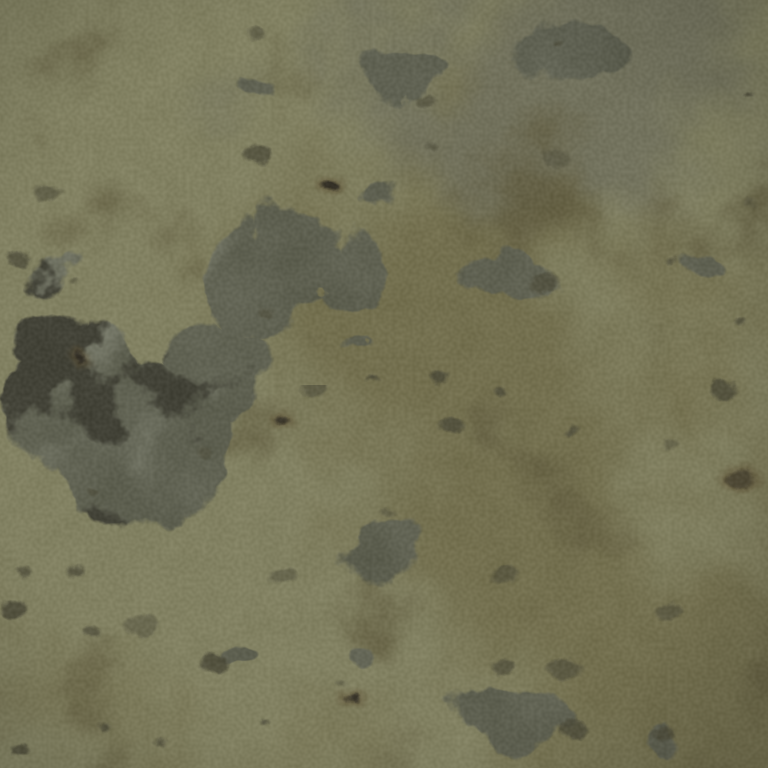
Give the GLSL for this texture, as a WebGL 2 fragment shader.

```glsl
#version 300 es
precision highp float;
// Weathered olive plaster with flaked grey patches, dark specks and brown stains.

uniform vec2 u_resolution;
out vec4 fragColor;

vec2 hash2(vec2 p) {
  vec3 q = fract(vec3(p.xyx) * vec3(0.1031, 0.1030, 0.0973));
  q += dot(q, q.yzx + 33.33);
  return fract((q.xx + q.yz) * q.zy);
}

vec2 gradientAt(vec2 cell) {
  float angle = 6.2832 * hash2(cell).x;
  return vec2(cos(angle), sin(angle));
}

// Gradient noise, roughly -0.7 to 0.7
float noise(vec2 p) {
  vec2 i = floor(p), f = fract(p);
  vec2 u = f * f * f * (f * (f * 6.0 - 15.0) + 10.0);
  vec2 e = vec2(1.0, 0.0);
  float low = mix(dot(gradientAt(i), f), dot(gradientAt(i + e.xy), f - e.xy), u.x);
  float high = mix(dot(gradientAt(i + e.yx), f - e.yx), dot(gradientAt(i + e.xx), f - e.xx), u.x);
  return mix(low, high, u.y);
}

float fbm(vec2 p) {
  float sum = 0.0, amplitude = 1.0;
  for (int i = 0; i < 5; i++) {
    sum += amplitude * noise(p);
    p = mat2(1.6, 1.2, -1.2, 1.6) * p + 17.3;
    amplitude *= 0.5;
  }
  return sum;
}

// Distance to the nearest random flattened spot (x) and its strength (y)
vec2 scatter(vec2 p, float cells, float density, vec2 radii, float seed) {
  vec2 nearest = vec2(1.0, 0.0);
  vec2 base = floor(p * cells);
  for (int y = -1; y <= 1; y++) {
    for (int x = -1; x <= 1; x++) {
      vec2 cell = base + vec2(x, y);
      vec2 pick = hash2(cell + seed);
      vec2 center = cell + 0.2 + 0.6 * hash2(cell + seed + 71.0);
      float radius = mix(radii.x, radii.y, pick.y * pick.y);
      vec2 offset = (p * cells - center) * vec2(0.8, 1.2);
      float d = (length(offset) - radius) / cells;
      if (pick.x < density && d < nearest.x) nearest = vec2(d, 0.5 + 0.5 * hash2(cell + seed + 13.0).x);
    }
  }
  return nearest;
}

// Overlapping discs forming the large flaked area, left of centre
float flakes(vec2 p) {
  float d = 1.0;
  for (int i = 0; i < 8; i++) {
    float k = float(i);
    vec2 center = vec2(0.05 + 0.48 * fract(k * 0.618), 0.55 + 0.13 * sin(k * 2.4));
    d = min(d, length((p - center) * vec2(1.1, 0.9)) - 0.05 - 0.05 * fract(k * 0.37));
  }
  return d;
}

float cover(float d, float softness) {
  return 1.0 - smoothstep(-softness, softness, d);
}

void main() {
  vec2 p = gl_FragCoord.xy / u_resolution;

  // Plaster ground: pale olive drifting to ochre
  float drift = fbm(p * 2.5 + 3.0) + 0.7 * (p.x - 0.5) - 0.35 * (p.y - 0.5);
  vec3 color = mix(vec3(0.51, 0.507, 0.385), vec3(0.455, 0.44, 0.312), smoothstep(-0.2, 0.5, drift));

  // Grey haze at the upper right, and brown stains
  float haze = 0.5 + 0.6 * fbm(p * 3.0 + 9.0) - 1.3 * length((p - vec2(0.72, 0.92)) * vec2(0.9, 1.2));
  color = mix(color, vec3(0.445, 0.445, 0.37), 0.85 * smoothstep(0.05, 0.5, haze));
  float stain = fbm(p * 5.0 + 20.0) + 0.35 * (p.x - 0.4);
  color = mix(color, vec3(0.38, 0.36, 0.25), 0.75 * smoothstep(0.2, 0.75, stain));

  // Ragged grey patches with a few small holes
  vec2 bend = vec2(fbm(p * 5.0 + 40.0), fbm(p * 5.0 + 60.0));
  vec2 warped = p + 0.055 * bend;
  vec2 islands = scatter(warped, 5.0, 0.28, vec2(0.07, 0.27), 5.0);
  float d = min(flakes(warped), islands.x) + 0.015 * fbm(p * 16.0);
  float patches = cover(d, 0.004) * (1.0 - smoothstep(0.6, 0.7, fbm(p * 12.0 + 90.0)));
  vec3 grey = vec3(0.37, 0.378, 0.32) + 0.035 * fbm(p * 9.0 + 30.0);
  float pale = 0.25 + 0.5 * fbm(p * 8.0 + 80.0) - length(p - vec2(0.05, 0.62));
  grey = mix(grey, vec3(0.48, 0.49, 0.43), 0.8 * smoothstep(0.05, 0.4, pale));
  float deep = 0.16 + 0.35 * fbm(p * 9.0 + 55.0) - 1.1 * length(p - vec2(0.05, 0.5));
  grey = mix(grey, vec3(0.25, 0.25, 0.21), smoothstep(0.0, 0.07, deep));
  color = mix(color, grey, 0.96 * patches);

  // Small olive specks, denser toward the bottom
  vec2 ragged = p + 0.009 * vec2(fbm(p * 28.0), fbm(p * 28.0 + 35.0));
  vec2 specks = scatter(ragged, 13.0, 0.38 - 0.2 * p.y, vec2(0.05, 0.22), 23.0);
  color = mix(color, vec3(0.31, 0.305, 0.235), 0.9 * specks.y * cover(specks.x, 0.004));

  // Rare deep chips with a rusty rim
  vec2 chips = scatter(ragged, 6.0, 0.17, vec2(0.03, 0.11), 47.0);
  color = mix(color, vec3(0.36, 0.31, 0.2), 0.5 * cover(chips.x - 0.006, 0.008));
  color = mix(color, vec3(0.2, 0.185, 0.15), chips.y * cover(chips.x, 0.004));

  // Mottling, fine grain and darker corners
  color += 0.014 * fbm(p * 24.0 + 7.0) + 0.04 * noise(p * 190.0);
  color *= 1.0 - 0.12 * smoothstep(0.45, 0.75, length(p - vec2(0.45, 0.5)));
  fragColor = vec4(color, 1.0);
}
```
